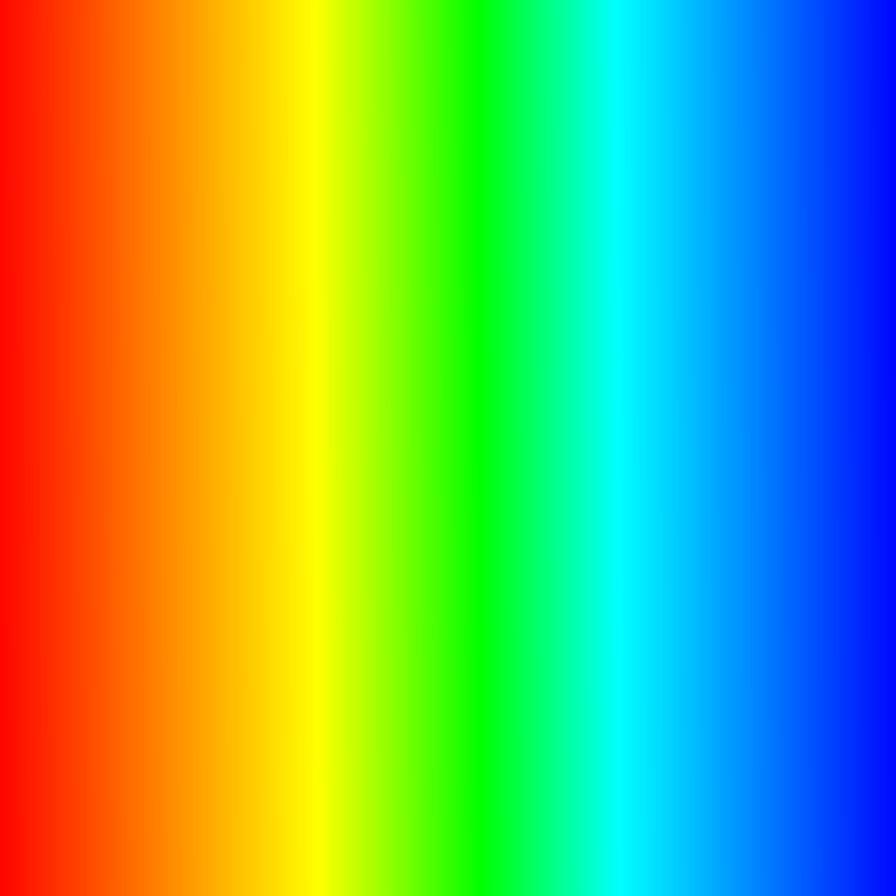
A Shadertoy shader for this background:

```glsl
// Smooth horizontal spectrum from red through yellow, green and cyan to blue.

// Horizontal places of the pure hues, as fractions of the width
#define RED_X    -0.008
#define YELLOW_X  0.353
#define GREEN_X   0.535
#define CYAN_X    0.690
#define BLUE_X    1.008
// Sideways lean of the bands from bottom to top
#define LEAN      0.004

// Linear rise from 0 to 1 between two places
float ramp(float start, float end, float x) {
    return clamp((x - start) / (end - start), 0.0, 1.0);
}

// Each channel rises or falls between neighbouring hues
vec3 spectrum(float x) {
    float red = 1.0 - ramp(YELLOW_X, GREEN_X, x);
    float green = ramp(RED_X, YELLOW_X, x) - ramp(CYAN_X, BLUE_X, x);
    float blue = ramp(GREEN_X, CYAN_X, x);
    return vec3(red, green, blue);
}

void mainImage(out vec4 fragColor, in vec2 fragCoord) {
    vec2 uv = fragCoord / iResolution.xy;
    float x = uv.x + LEAN * (uv.y - 0.5);
    fragColor = vec4(spectrum(x), 1.0);
}
```
